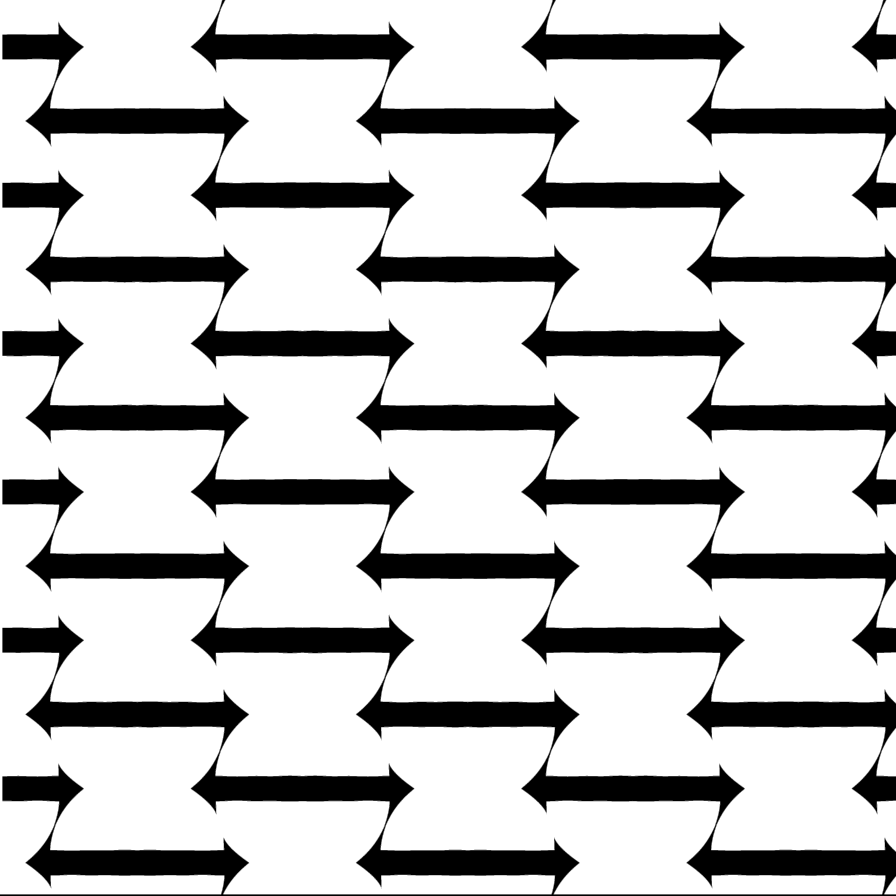
Give the GLSL for this pattern, as a WebGL 1 fragment shader.

```glsl
precision highp float;

uniform vec2 u_resolution;

#define ROWS 12.08                // row pitches per canvas height
#define PERIOD 4.456              // arrow spacing, in row pitches
#define ORIGIN vec2(1.851, 0.448) // centre of the lowest left arrow
#define HALF_LENGTH 1.509
#define SHAFT 0.168               // half thickness of the shaft
#define BARB vec2(0.346, 0.354)   // reach of the free barb: back, up
#define NECK 0.334                // distance from tip to back of head
#define LINK 0.388                // distance from tip to linking strand
#define LINK_WIDTH 0.016
#define WOBBLE 0.005
#define SOFTNESS 1.4              // edge filter width, in pixels
#define BORDER vec2(0.0026, 0.0019)

// Outer and inner edges of the head, measured back from its tip
vec2 barbEdges(float y) {
  float t = clamp(y / BARB.y, 0.0, 1.0);
  return vec2(BARB.x * (1.0 - pow(1.0 - t, 1.5)), mix(NECK, BARB.x, t));
}

vec2 linkEdges(float depth) {
  float t = clamp(depth * 2.0, 0.0, 1.0);
  float s = clamp((depth - SHAFT) / (0.5 - SHAFT), 0.0, 1.0);
  float slope = 0.225;
  float outer = (LINK - slope) * (1.0 - pow(1.0 - t, 2.5)) + slope * t;
  float inner = mix(NECK, LINK + LINK_WIDTH, pow(s, 1.7));
  return vec2(outer, inner);
}

// Double arrow with half-turn symmetry, so only its right half is shaped
float arrow(vec2 q) {
  if (q.x < 0.0) q = -q;
  float back = HALF_LENGTH - q.x;
  float height = abs(q.y);
  vec2 edges = q.y > 0.0 ? barbEdges(q.y) : linkEdges(-q.y);
  float shaft = SHAFT + WOBBLE * sin(q.x * 9.0) * sin(q.x * 4.0 + 1.0);
  bool inHead = back < edges.y && q.y < BARB.y;
  return back > edges.x && (height < shaft || inHead) ? 1.0 : 0.0;
}

// Staggered rows of arrows, with a pale left margin and a dark base line
float ink(vec2 uv) {
  if (uv.y < BORDER.y) return 1.0;
  if (uv.x < BORDER.x) return 0.0;
  vec2 p = uv * ROWS - ORIGIN;
  float row = floor(p.y + 0.5);
  float x = p.x - 0.5 * PERIOD * row;
  x = mod(x + 0.5 * PERIOD, PERIOD) - 0.5 * PERIOD;
  return arrow(vec2(x, p.y - row));
}

void main() {
  // Average a grid of samples over the filter footprint
  float coverage = 0.0;
  for (int j = 0; j < 5; j++) {
    for (int i = 0; i < 5; i++) {
      vec2 offset = (vec2(float(i), float(j)) - 2.0) / 5.0 * SOFTNESS;
      coverage += ink((gl_FragCoord.xy + offset) / u_resolution);
    }
  }
  gl_FragColor = vec4(vec3(1.0 - coverage / 25.0), 1.0);
}
```
